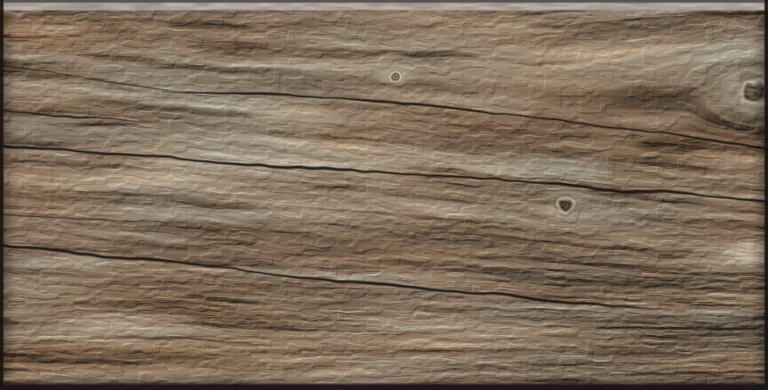
Write a Shadertoy shader that draws this texture.

```glsl
// Weathered wooden plank with embossed grain, long cracks, knots and a bevelled rim.

// Knots: centre and radius, in units of canvas height
const vec3 KNOTS[3] = vec3[3](
    vec3(1.937, 0.763, 0.036), vec3(1.451, 0.474, 0.021), vec3(1.013, 0.803, 0.014));

float hash(vec2 c) {
    vec3 v = fract(vec3(c.xyx) * 0.1031);
    v += dot(v, v.yzx + 33.33);
    return fract((v.x + v.y) * v.z);
}

float noise(vec2 p) {
    vec2 i = floor(p), f = fract(p);
    f = f * f * (3.0 - 2.0 * f);
    return mix(mix(hash(i), hash(i + vec2(1, 0)), f.x),
               mix(hash(i + vec2(0, 1)), hash(i + vec2(1, 1)), f.x), f.y);
}

float fbm(vec2 p) {
    float sum = 0.0, amp = 0.53;
    for (int i = 0; i < 4; i++) {
        sum += amp * noise(p);
        p = p * 2.03 + vec2(17.3, 9.1);
        amp *= 0.5;
    }
    return sum;
}

// Soft elliptical patch
float blob(vec2 p, vec2 centre, vec2 size) {
    vec2 d = (p - centre) / size;
    return exp(-dot(d, d));
}

// Coordinates that follow the fibres: sloping mid-plank, wrapping round knots
vec2 grainSpace(vec2 p) {
    float slope = 0.075 * smoothstep(0.0, 0.35, p.y) * smoothstep(1.1, 0.6, p.y);
    float g = p.y + slope * p.x;
    for (int i = 0; i < 3; i++) {
        vec3 k = KNOTS[i];
        g -= 0.8 * (p.y - k.y) * blob(p, k.xy, k.z * vec2(3.5, 2.0));
    }
    g -= 0.07 * blob(p, vec2(2.0, 0.86), vec2(0.4, 0.16));
    g += 0.022 * (noise(p * vec2(2.5, 6.0)) - 0.5);
    g += 0.007 * (noise(p * vec2(13.0, 28.0)) - 0.5);
    return vec2(p.x, g);
}

// Surface height: fibres plus small flaking plateaus
float relief(vec2 p) {
    vec2 q = grainSpace(p);
    q.y += 0.006 * (noise(p * vec2(45.0, 60.0)) - 0.5);
    float fibres = fbm(q * vec2(7.0, 60.0));
    float flakes = smoothstep(0.42, 0.6, noise(q * vec2(24.0, 85.0) + 5.0));
    float chips = smoothstep(0.55, 0.75, noise(p * vec2(55.0, 95.0)));
    return fibres + 0.28 * flakes + 0.22 * chips;
}

// Tapered split along y = a + b x + c x^2, between span.x and span.y
float crack(vec2 p, vec3 curve, vec2 span, float width) {
    float y = curve.x + p.x * (curve.y + curve.z * p.x);
    y += 0.010 * (noise(vec2(p.x * 7.0, curve.x * 90.0)) - 0.5);
    y += 0.004 * (noise(vec2(p.x * 30.0, curve.x * 50.0)) - 0.5);
    float taper = smoothstep(span.x, span.x + 0.15, p.x) * smoothstep(span.y, span.y - 0.35, p.x);
    float w = width * taper * (0.55 + 0.9 * noise(vec2(p.x * 6.0, curve.x * 70.0)));
    float aa = 0.7 / iResolution.y + 0.0012;
    return taper * (1.0 - smoothstep(w - aa, w + aa, abs(p.y - y)));
}

void mainImage(out vec4 fragColor, in vec2 fragCoord) {
    vec2 p = fragCoord / iResolution.y;
    float right = iResolution.x / iResolution.y;
    vec2 q = grainSpace(p);

    // Grain streaks and broad weathering
    float tone = 0.57;
    tone += 0.75 * (fbm(q * vec2(2.6, 42.0)) - 0.5);
    tone += 0.50 * (fbm(q * vec2(1.5, 9.0) + 31.0) - 0.5);
    tone -= 0.26 * smoothstep(0.72, 0.92, noise(q * vec2(3.5, 65.0) + 3.0));
    tone += 0.13 * blob(p, vec2(0.45, 0.58), vec2(0.75, 0.2));
    tone += 0.08 * blob(p, vec2(1.2, 0.9), vec2(0.8, 0.1));
    tone -= 0.15 * blob(p, vec2(1.85, 0.12), vec2(0.7, 0.2));
    tone -= 0.09 * blob(p, vec2(0.55, 0.33), vec2(0.5, 0.07));

    // Brown stain below the right-hand knot
    float edge = 0.58 + 0.45 * (p.x - 1.53) + 0.03 * (noise(p * 14.0) - 0.5);
    float stain = smoothstep(0.02, -0.02, p.y - edge) * smoothstep(1.5, 1.58, p.x)
                * smoothstep(0.46, 0.58, p.y);
    tone -= 0.16 * stain;

    // Bare pale patches
    float ragged = 0.6 + 0.8 * noise(q * vec2(12.0, 70.0));
    tone += ragged * (0.38 * blob(p, vec2(1.91, 0.35), vec2(0.075, 0.025))
                    + 0.28 * blob(p, vec2(0.2, 0.335), vec2(0.12, 0.025))
                    + 0.15 * blob(p, vec2(0.28, 0.15), vec2(0.13, 0.05)));

    // Knots: pale halo, rings and dark heart
    for (int i = 0; i < 3; i++) {
        vec3 k = KNOTS[i];
        vec2 d = (p - k.xy) / k.z;
        float r = length(d * vec2(0.85, 1.0)) + 0.35 * (noise(p * 60.0) - 0.5);
        tone += 0.28 * blob(p, k.xy, k.z * vec2(2.8, 1.5));
        tone += 0.16 * sin(r * 9.0) * smoothstep(1.7, 0.8, r);
        tone -= 0.5 * smoothstep(0.85, 0.25, r);
    }

    // Emboss lit from the upper left
    float lit = relief(p) - relief(p + vec2(-0.0025, 0.004));
    tone += 0.62 * clamp(lit, -0.4, 0.55);

    // Tone to wood colour, with rusty and grey drifts
    tone = clamp(tone, 0.08, 1.12);
    vec3 wood = mix(vec3(0.13, 0.10, 0.07), vec3(0.48, 0.40, 0.32), min(tone * 2.0, 1.0));
    wood = mix(wood, vec3(0.73, 0.67, 0.58), max(tone * 2.0 - 1.0, 0.0));
    float rust = fbm(q * vec2(2.0, 12.0) + 70.0) - 0.5 + 0.15 * stain;
    wood *= 1.0 + rust * vec3(0.14, -0.05, -0.24);

    // Long splits
    float split = crack(p, vec3(0.775, 0.0, -0.04), vec2(0.35, 2.5), 0.0026);
    split = max(split, crack(p, vec3(0.625, -0.07, 0.0), vec2(-0.2, 2.5), 0.0032));
    split = max(split, crack(p, vec3(0.376, -0.12, 0.013), vec2(-0.2, 1.85), 0.0036));
    split = max(split, crack(p, vec3(0.716, -0.08, 0.0), vec2(-0.2, 0.55), 0.0022));
    split = max(split, 0.7 * crack(p, vec3(0.83, -0.14, 0.0), vec2(-0.2, 0.75), 0.0015));
    split = max(split, 0.7 * crack(p, vec3(0.45, -0.05, 0.0), vec2(-0.1, 0.6), 0.0015));
    wood = mix(wood, vec3(0.10, 0.08, 0.06), 0.9 * split);

    // Bevelled rim: grey lit top, dark sides and base
    float side = min(p.x, right - p.x);
    wood *= mix(0.7, 1.0, smoothstep(0.0, 0.05, min(side, p.y)));
    vec3 topGrey = vec3(0.69, 0.66, 0.64) * (0.88 + 0.24 * noise(p * vec2(25.0, 150.0)));
    wood = mix(wood, topGrey, 0.9 * smoothstep(0.970, 0.977, p.y));
    wood = mix(wood, vec3(0.35, 0.33, 0.33), smoothstep(0.990, 0.996, p.y));
    float rim = max(smoothstep(0.012, 0.006, side), smoothstep(0.020, 0.011, p.y));
    wood = mix(wood, vec3(0.10, 0.08, 0.07), 0.92 * rim);

    fragColor = vec4(clamp(wood, 0.0, 1.0), 1.0);
}
```
